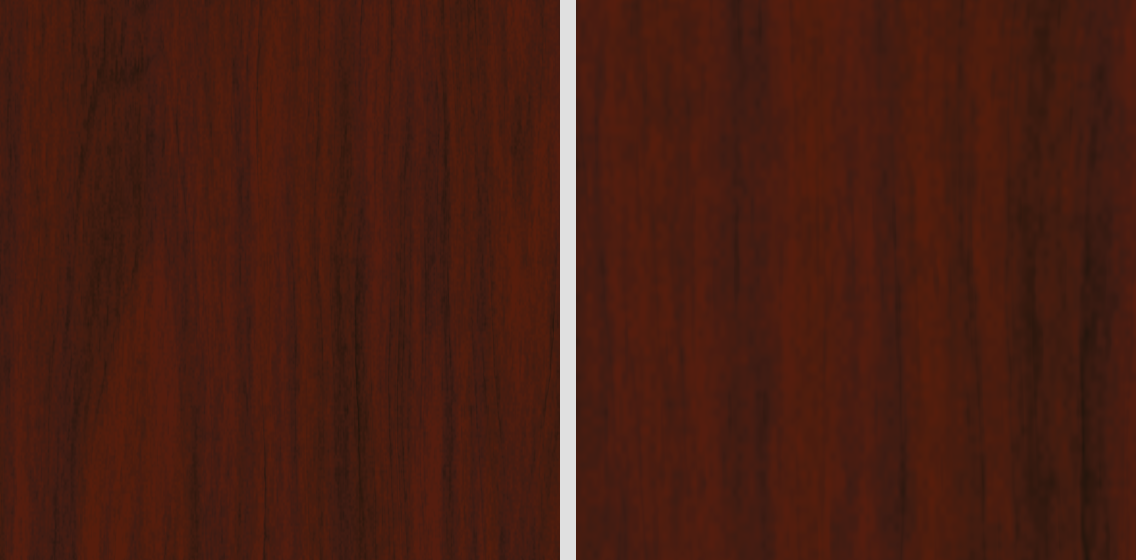
Left, the full canvas; right, a detail of the centre.
Give the GLSL for this texture, as a Shadertoy shader.

```glsl
float hash(vec2 p) {
    p = fract(p * vec2(0.1031, 0.1137));
    p += dot(p, p.yx + 33.33);
    return fract((p.x + p.y) * p.x * 17.0);
}

float fibreNoise(vec2 p) {
    vec2 cell = floor(p), f = fract(p);
    f = f * f * (3.0 - 2.0 * f);
    return mix(mix(hash(cell), hash(cell + vec2(1, 0)), f.x),
               mix(hash(cell + vec2(0, 1)), hash(cell + vec2(1, 1)), f.x), f.y);
}

// Ring coordinate: an upward arch on the left, a downward one on the right
float ringCoord(vec2 p) {
    bool leftSide = p.x < 0.6;
    float d = p.x - (leftSide ? 0.28 : 0.92);
    float rounded = sqrt(d * d + 0.0004);
    float tilt = 0.12 * p.y * exp(-d * d / 0.014);
    return (leftSide ? rounded + tilt : 0.64 - rounded + tilt) + 0.25 * p.x;
}

// Jittered dark lines that thin out and return along their length
float grainLines(float q, float y, float spacing, float softness) {
    float cell = floor(q / spacing), sum = 0.0;
    for (float i = -2.0; i <= 1.0; i++) {
        float id = cell + i + 50.0;
        float seed = hash(vec2(id, 7.0 + spacing * 900.0));
        float strength = hash(vec2(id, 31.0 + spacing * 500.0));
        float d = q - (cell + i + 0.15 + 0.7 * seed) * spacing;
        float fade = 0.55 + 0.45 * sin(y * (3.0 + 6.0 * seed) + seed * 40.0);
        float flank = smoothstep(-0.003, 0.001, d) * exp(-max(d, 0.0) / softness);
        sum += strength * strength * fade * flank;
    }
    return sum;
}

void mainImage(out vec4 fragColor, in vec2 fragCoord) {
    vec2 p = fragCoord / iResolution.xy;

    // Slow sideways drift and lean of the grain
    vec2 w = p;
    w.x += 0.005 * sin(p.y * 5.0 + p.x * 9.0) + 0.002 * sin(p.y * 14.0 + p.x * 31.0 + 1.0);
    w.x += 0.04 * (0.5 - p.y) * exp(-pow((p.x - 0.25) / 0.17, 2.0));

    // Fibres from broad to fine
    float broad = fibreNoise(w * vec2(42.0, 1.5)) - 0.5;
    float medium = fibreNoise(w * vec2(110.0, 4.0) + 17.0) - 0.5;
    float fine = fibreNoise(p * vec2(240.0, 45.0) + 41.0) - 0.5;
    float speckle = fibreNoise(p * vec2(290.0, 190.0) + 73.0) - 0.5;

    float q = ringCoord(w) + 0.003 * medium + 0.003 * fine;

    // Wide tonal bands
    float tone = 0.76 + 0.10 * sin(q * 21.0 + 0.8) + 0.09 * sin(q * 57.0 + 2.0 * p.y)
               + 0.08 * sin(q * 124.0 + 1.7) + 0.07 * sin(p.x * 9.0 - p.y * 4.0);
    tone += 0.32 * broad + 0.28 * medium + 0.30 * fine + 0.26 * speckle;

    // Growth lines, weaker across the arch tips
    float tip = min(abs(w.x - 0.28), abs(w.x - 0.92));
    float lines = 0.62 * grainLines(q, p.y, 0.021, 0.0055)
                + 0.36 * grainLines(q + 0.004, p.y, 0.009, 0.0022);
    tone -= lines * mix(0.4, 1.0, smoothstep(0.0, 0.05, tip));

    // Short dark pores
    tone -= 0.16 * smoothstep(0.70, 0.92, fibreNoise(w * vec2(230.0, 26.0) + 90.0));

    // Dark brown through plum to red brown
    vec3 darkBrown = vec3(0.165, 0.088, 0.054);
    vec3 plum = vec3(0.250, 0.108, 0.069);
    vec3 redBrown = vec3(0.328, 0.114, 0.054);
    tone = clamp(tone, -0.25, 1.05);
    vec3 color = tone < 0.5 ? mix(darkBrown, plum, tone * 2.0)
                            : mix(plum, redBrown, tone * 2.0 - 1.0);
    color += vec3(-0.004, 0.0, 0.006) * sin(p.x * 17.0 + p.y * 3.0 + 4.0 * broad);
    fragColor = vec4(color, 1.0);
}
```
